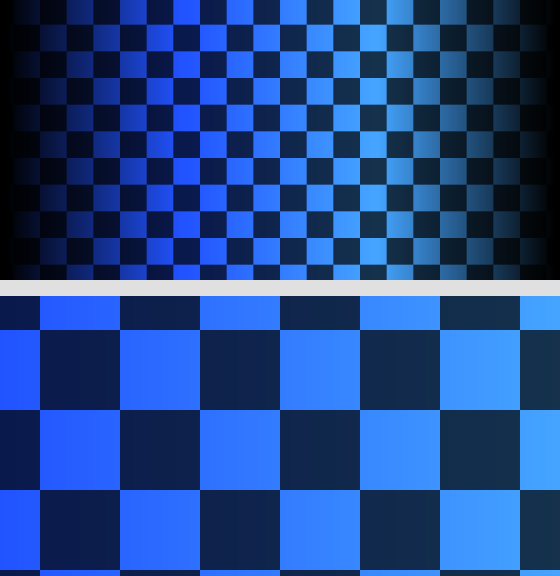
Top: the whole. Bottom: its middle third, enlarged.
Write a Shadertoy shader that draws this pattern.

```glsl
// Checkerboard of 21 by 10.5 square cells, lit by a horizontal blue gradient
// that fades to black at both sides. The cells come from a pair of signed
// triangle waves whose product flips sign at every cell edge.

// +1 in even cells, -1 in odd cells, with a ramp one pixel wide at the edges.
vec2 cellSign(vec2 p, float pixel) {
    vec2 edgeDistance = 0.5 - 2.0 * abs(fract(0.5 * p + 0.25) - 0.5);
    return clamp(2.0 * edgeDistance / pixel, -1.0, 1.0);
}

// Royal blue to sky blue across the middle third, black at the sides.
vec3 blueGlow(float x) {
    vec3 hue = mix(vec3(0.13, 0.325, 1.0), vec3(0.27, 0.645, 1.0),
                   clamp(3.0 * x - 1.0, 0.0, 1.0));
    float fade = clamp((0.49 - abs(x - 0.5)) / 0.315, 0.0, 1.0);
    return hue * fade;
}

void mainImage(out vec4 fragColor, in vec2 fragCoord) {
    // Cell coordinates: columns start at the centre, rows are shifted upward.
    float cellsPerPixel = 10.5 / iResolution.y;
    vec2 p = (fragCoord - vec2(0.5 * iResolution.x, 0.0)) * cellsPerPixel;
    p.y -= 0.575;

    vec2 cell = cellSign(p, cellsPerPixel);
    float lit = 0.5 - 0.5 * cell.x * cell.y;

    // Unlit cells keep a dim share of the same glow.
    vec3 color = blueGlow(fragCoord.x / iResolution.x) * mix(0.3, 1.0, lit);
    fragColor = vec4(color, 1.0);
}
```
